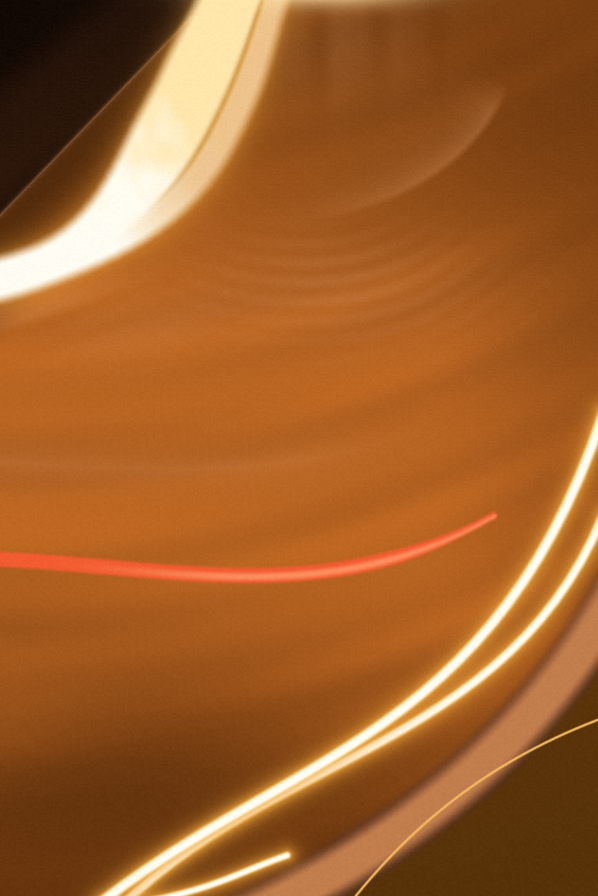
Reproduce this background procedurally as a Shadertoy shader.

```glsl
// Long-exposure light trails sweeping across a warm amber blur.
const vec3 AMBER = vec3(0.72, 0.39, 0.13);
const vec3 UMBER = vec3(0.43, 0.22, 0.055);
const vec3 OLIVE = vec3(0.33, 0.19, 0.03);
const vec3 NIGHT = vec3(0.09, 0.045, 0.02);
const vec3 HAZE = vec3(0.83, 0.56, 0.36);
const vec3 GOLD = vec3(0.94, 0.65, 0.24);
const vec3 CREAM = vec3(1.0, 0.90, 0.67);
const vec3 WHITE = vec3(1.0, 0.99, 0.95);
const vec3 CORAL = vec3(0.95, 0.36, 0.19);
const vec3 PEACH = vec3(1.0, 0.62, 0.42);
const vec3 ROSE = vec3(0.76, 0.49, 0.30);
const vec3 VIOLET = vec3(0.34, 0.20, 0.17);
const float TRAIL_WIDTH = 0.0085;
const float GLOW_SIZE = 0.011;
const float GRAIN = 0.018;
const int CURVE_STEPS = 28;

float hash(vec2 p) {
    return fract(sin(dot(p, vec2(127.1, 311.7))) * 43758.5453);
}

float noise(vec2 p) {
    vec2 i = floor(p), f = fract(p);
    f = f * f * (3.0 - 2.0 * f);
    return mix(mix(hash(i), hash(i + vec2(1, 0)), f.x),
               mix(hash(i + vec2(0, 1)), hash(i + vec2(1, 1)), f.x), f.y);
}

float blob(vec2 p, vec2 center, vec2 size) {
    vec2 q = (p - center) / size;
    return exp(-dot(q, q));
}

vec2 cubic(vec2 a, vec2 b, vec2 c, vec2 d, float t) {
    float s = 1.0 - t;
    return s * s * s * a + 3.0 * s * s * t * b + 3.0 * s * t * t * c + t * t * t * d;
}

// Signed distance to a cubic curve (positive on its left) and position along it.
vec2 curve(vec2 p, vec2 a, vec2 b, vec2 c, vec2 d) {
    vec2 best = vec2(10.0, 0.0), from = a;
    for (int i = 1; i <= CURVE_STEPS; i++) {
        vec2 to = cubic(a, b, c, d, float(i) / float(CURVE_STEPS));
        vec2 e = to - from, q = p - from;
        float h = clamp(dot(q, e) / dot(e, e), 0.0, 1.0);
        float dist = length(q - e * h);
        if (dist < abs(best.x)) {
            float side = e.x * q.y - e.y * q.x < 0.0 ? -1.0 : 1.0;
            best = vec2(dist * side, (float(i) - 1.0 + h) / float(CURVE_STEPS));
        }
        from = to;
    }
    return best;
}

// Filled stroke coverage with a soft edge.
float stroke(float d, float width, float soft) {
    return 1.0 - smoothstep(width - soft, width + soft, abs(d));
}

// White-hot line with a golden halo.
vec3 hotTrail(vec3 col, float d, float width) {
    col = mix(col, GOLD, 0.8 * exp(-max(abs(d) - width, 0.0) / GLOW_SIZE));
    col = mix(col, CREAM, stroke(d, width, 0.004));
    return mix(col, WHITE, stroke(d, width * 0.7, 0.003));
}

vec3 background(vec2 p) {
    vec3 col = mix(UMBER, AMBER, smoothstep(0.05, 0.65, p.y + 0.10 * p.x));
    col = mix(col, UMBER, 0.85 * smoothstep(0.85, 1.5, p.y + 0.22 * (p.x - 0.5)));
    col = mix(col, UMBER, 0.4 * smoothstep(0.7, 1.05, p.x));
    col = mix(col, AMBER, 0.55 * blob(p, vec2(0.0, 0.32), vec2(0.22, 0.10)));
    col = mix(col, UMBER * 0.8, 0.5 * blob(p, vec2(0.22, 0.20), vec2(0.30, 0.12)));
    // Motion-blurred streaks
    float bend = p.y - 0.28 * p.x * p.x;
    col *= 0.94 + 0.12 * noise(vec2(p.x * 1.5, bend * 20.0));
    // Concentric ripples
    float r = length(p - vec2(0.50, 1.46));
    float ripple = 0.5 + 0.5 * sin(r * 190.0 + 2.0 * noise(p * 6.0));
    float zone = blob(p, vec2(0.57, 1.02), vec2(0.22, 0.09));
    col = mix(col, HAZE, zone * (0.10 + 0.17 * ripple));
    // Veils of pale light
    vec2 veil = curve(p, vec2(0.40, 1.13), vec2(0.62, 1.12), vec2(0.80, 1.22), vec2(0.85, 1.37));
    float veilEdge = smoothstep(-0.012, 0.004, veil.x) * exp(-max(veil.x, 0.0) / 0.035);
    col = mix(col, HAZE, 0.38 * veilEdge * smoothstep(0.0, 0.6, veil.y) * smoothstep(1.0, 0.85, veil.y));
    vec2 wisp = curve(p, vec2(-0.05, 0.73), vec2(0.3, 0.71), vec2(0.5, 0.69), vec2(0.78, 0.81));
    col = mix(col, HAZE, 0.22 * exp(-abs(wisp.x) / 0.022) * smoothstep(1.0, 0.6, wisp.y));
    col = mix(col, HAZE, 0.25 * blob(p, vec2(0.56, 1.43), vec2(0.18, 0.12)) * noise(vec2(p.x * 30.0, p.y * 2.0)));
    col = mix(col, HAZE, 0.35 * blob(p, vec2(0.10, 0.97), vec2(0.22, 0.06)) * noise(vec2(p.x * 4.0, (p.y - 0.35 * p.x) * 45.0)));
    // Dark corner behind a thin glancing edge
    float corner = (p.y - 1.139 - 1.037 * p.x) / 1.44;
    col = mix(col, UMBER * 0.75, smoothstep(-0.16, -0.02, corner) * smoothstep(0.6, 0.3, p.x));
    vec3 dark = NIGHT * (0.7 + 1.3 * noise(vec2(p.x * 2.0, (p.y - 0.8 * p.x) * 10.0)));
    col = mix(col, dark, smoothstep(-0.006, 0.006, corner));
    return mix(col, HAZE, 0.45 * exp(-abs(corner) / 0.0025));
}

// Broad overexposed beam at the upper left.
vec3 beam(vec3 col, vec2 p) {
    vec2 k = curve(p, vec2(-0.06, 1.02), vec2(0.24, 1.07), vec2(0.32, 1.26), vec2(0.43, 1.56));
    float width = 0.034 + 0.048 * smoothstep(0.15, 0.65, k.y) - 0.015 * smoothstep(0.75, 1.0, k.y);
    float side = k.x / width;
    col = mix(col, GOLD, 0.5 * exp(-max(abs(k.x) - width, 0.0) / 0.018));
    vec3 light = mix(WHITE, CREAM, smoothstep(0.45, 0.8, k.y + 0.15 * noise(p * vec2(40.0, 25.0))));
    float rim = smoothstep(-0.25, -0.6, side) * smoothstep(0.3, 0.6, k.y);
    light = mix(light, mix(HAZE, CREAM, 0.5), rim * 0.8);
    light = mix(light, GOLD * 0.85, 0.7 * exp(-pow((side + 0.42) / 0.07, 2.0)) * smoothstep(0.4, 0.65, k.y));
    col = mix(col, light, stroke(k.x, width, 0.012));
    return mix(col, CREAM, 0.85 * blob(p, vec2(0.54, 1.515), vec2(0.16, 0.025)));
}

void mainImage(out vec4 fragColor, in vec2 fragCoord) {
    vec2 p = fragCoord / iResolution.xy * vec2(1.0, 1.5);
    vec3 col = beam(background(p), p);

    // Coral trail
    vec2 k = curve(p, vec2(-0.02, 0.565), vec2(0.30, 0.55), vec2(0.55, 0.48), vec2(0.825, 0.637));
    float width = 0.0125 * mix(1.0, 0.45, smoothstep(0.75, 1.0, k.y));
    col = mix(col, CORAL, stroke(k.x, width, 0.004));
    col = mix(col, PEACH, 0.75 * stroke(k.x + 0.002, width * 0.45, 0.005) * smoothstep(0.1, 0.5, k.y));

    // Lower right shade and wide rose ribbon
    k = curve(p, vec2(0.36, -0.06), vec2(0.70, 0.09), vec2(0.90, 0.27), vec2(1.04, 0.52));
    col = mix(col, OLIVE, 0.9 * smoothstep(0.03, -0.03, k.x));
    col = mix(col, VIOLET, 0.6 * stroke(k.x, 0.045, 0.012));
    col = mix(col, ROSE, stroke(k.x, 0.033, 0.014));

    // Hot trails, short spark and fine golden thread
    k = curve(p, vec2(0.20, -0.02), vec2(0.46, 0.24), vec2(0.85, 0.25), vec2(1.01, 0.64));
    col = hotTrail(col, k.x, TRAIL_WIDTH * 0.85);
    k = curve(p, vec2(0.17, -0.01), vec2(0.50, 0.245), vec2(0.83, 0.27), vec2(1.01, 0.81));
    col = hotTrail(col, k.x, TRAIL_WIDTH);
    k = curve(p, vec2(0.24, -0.01), vec2(0.36, 0.012), vec2(0.40, 0.04), vec2(0.48, 0.068));
    col = hotTrail(col, k.x, TRAIL_WIDTH * 0.6);
    k = curve(p, vec2(0.595, 0.0), vec2(0.70, 0.13), vec2(0.83, 0.23), vec2(1.0, 0.295));
    col = mix(col, mix(GOLD, CREAM, 0.3), stroke(k.x, 0.002, 0.0018));

    col += GRAIN * (hash(floor(p * 340.0)) - 0.5);
    fragColor = vec4(clamp(col, 0.0, 1.0), 1.0);
}
```
